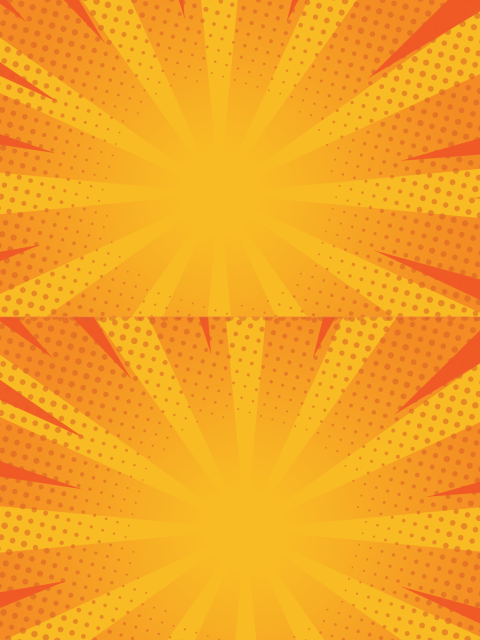
This background is drawn by a Shadertoy shader. Its source:

```glsl
#define SEAM 0.660
#define TOP_CENTER vec2(0.457, 0.403)
#define LOW_CENTER vec2(0.512, 1.103)
#define RAY_STEP 30.0
#define RAY_HALF 5.4
#define DOT_PITCH 0.0248
#define DOT_TILT 0.29
#define SEAM_PITCH 0.0272
#define YELLOW vec3(0.975, 0.735, 0.14)
#define ORANGE vec3(0.955, 0.545, 0.14)
#define DOT_COLOR vec3(0.85, 0.37, 0.15)
#define RED vec3(0.94, 0.34, 0.145)

const int SPIKES = 11;

// Per spike: clockwise angle from up in degrees, tip radius, flare
const vec3 spikes[SPIKES] = vec3[SPIKES](
    vec3(-48.4, 0.538, 0.12), vec3(-37.3, 0.394, 0.11),
    vec3(-60.5, 0.385, 0.09), vec3(-76.2, 0.352, 0.09),
    vec3(-106.0, 0.389, 0.11), vec3(-11.2, 0.372, 0.12),
    vec3(21.4, 0.385, 0.13), vec3(52.3, 0.392, 0.12),
    vec3(79.8, 0.384, 0.10), vec3(110.2, 0.344, 0.085),
    vec3(91.0, 0.530, 0.10));

float hash(vec2 p) {
    vec3 q = fract(vec3(p.xyx) * 0.1031);
    q += dot(q, q.yzx + 33.33);
    return fract((q.x + q.y) * q.z);
}

// Coverage of a shape from its signed distance
float fill(float d, float px) {
    return 1.0 - smoothstep(-0.7 * px, 0.7 * px, d);
}

float rayDistance(vec2 p) {
    float angle = degrees(atan(p.x, -p.y));
    float offset = mod(angle + 0.5 * RAY_STEP, RAY_STEP) - 0.5 * RAY_STEP;
    return radians(abs(offset) - RAY_HALF) * length(p);
}

// Tilted halftone grid whose dots grow away from the center
float halftone(vec2 p, float px) {
    float c = cos(DOT_TILT), s = sin(DOT_TILT);
    vec2 grid = vec2(c * p.x + s * p.y, c * p.y - s * p.x) / DOT_PITCH;
    vec2 cell = floor(grid);
    float r = length(cell + 0.5) * DOT_PITCH;
    float growth = clamp((r - 0.235) / 0.22, 0.0, 1.0);
    float radius = mix(0.0018, 0.0062, growth) * (0.9 + 0.2 * hash(cell + 97.0));
    float d = length(grid - cell - 0.5) * DOT_PITCH - radius;
    return fill(d, px) * step(0.235, r);
}

// Wedges that open outward from their tips
float spikeMask(vec2 p, float px) {
    float mask = 0.0;
    for (int i = 0; i < SPIKES; i++) {
        float a = radians(spikes[i].x);
        vec2 axis = vec2(sin(a), -cos(a));
        float along = dot(p, axis) - spikes[i].y;
        float across = abs(p.x * axis.y - p.y * axis.x);
        mask = max(mask, fill(across - spikes[i].z * along, px) * step(0.0, along));
    }
    return mask;
}

vec3 burst(vec2 p, float px) {
    float shade = smoothstep(0.02, 0.60, length(p));
    shade = mix(shade, clamp((length(p) - 0.08) / 0.44, 0.0, 1.0), 0.6);
    vec3 color = mix(YELLOW, ORANGE, shade);
    color = mix(color, YELLOW, fill(rayDistance(p), px));
    color = mix(color, DOT_COLOR, 0.55 * halftone(p, px));
    return mix(color, RED, 0.92 * spikeMask(p, px));
}

void mainImage(out vec4 fragColor, in vec2 fragCoord) {
    float px = 1.0 / iResolution.x;
    vec2 p = vec2(fragCoord.x, iResolution.y - fragCoord.y) * px;
    float below = p.y - SEAM;

    // Two stacked panels share one burst
    vec3 upper = burst(p - TOP_CENTER, px);
    vec3 lower = burst(p - LOW_CENTER, px);

    // Half dots hanging from the seam
    float x = (fract((p.x - 0.397) / SEAM_PITCH + 0.5) - 0.5) * SEAM_PITCH;
    float hanging = fill(length(vec2(x, below)) - 0.0085, px);
    lower = mix(lower, DOT_COLOR, 0.5 * hanging);

    vec3 color = mix(lower, upper, fill(below, px));
    float line = fill(abs(below) - 0.001, px);
    color = mix(color, vec3(0.96, 0.57, 0.25), 0.6 * line);
    fragColor = vec4(color, 1.0);
}
```
